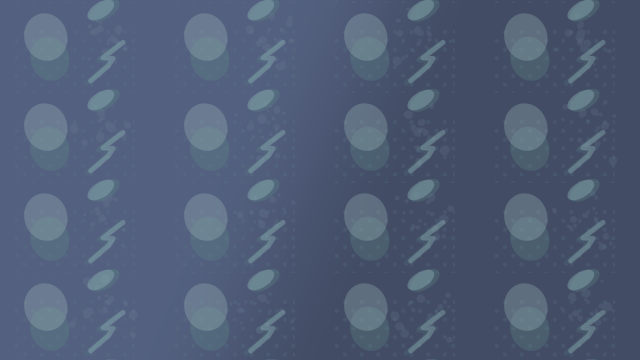
Reproduce this pattern procedurally as a WebGL 1 fragment shader.

```glsl
precision highp float;

uniform vec2 u_resolution;

// Layout: one unit is the height of a tile
const float ROWS = 4.0;
const vec2 TILE = vec2(16.0 / 9.0, 1.0);

// Colours; alpha is the layer opacity
const vec3 BG_LIGHT = vec3(0.324, 0.376, 0.498);
const vec3 BG_DARK = vec3(0.258, 0.298, 0.396);
const vec4 PALE = vec4(0.66, 0.77, 0.76, 0.28);
const vec4 SHADE = vec4(0.36, 0.53, 0.52, 0.30);
const vec4 MINT = vec4(0.58, 0.73, 0.73, 0.38);
const vec4 DOT = vec4(0.36, 0.50, 0.54, 0.20);
const vec4 SPECKLE = vec4(0.52, 0.59, 0.68, 0.14);

// Shapes
const float EGG_TILT = 0.3;
const float LEAF_TILT = 0.56;
const float STROKE_RADIUS = 0.028;
const vec2 STROKE_SHADOW = vec2(-0.05, -0.025);
const vec2 DOT_STEP = vec2(0.185, 0.0972);
const vec2 DOT_ORIGIN = vec2(0.185, -0.037);
const float DOT_RADIUS = 0.023;
const int SPECKLES = 16;

vec2 hash22(vec2 p) {
  vec3 q = fract(p.xyx * vec3(0.1031, 0.1030, 0.0973));
  q += dot(q, q.yzx + 33.33);
  return fract((q.xx + q.yz) * q.zy);
}

// Offset from a centre, wrapped to the nearest repeat
vec2 wrapped(vec2 p, vec2 center) {
  return mod(p - center + 0.5 * TILE, TILE) - 0.5 * TILE;
}

float ellipse(vec2 p, vec2 radii, float angle) {
  float c = cos(angle), s = sin(angle);
  vec2 q = vec2(c * p.x + s * p.y, c * p.y - s * p.x) / radii;
  float k = length(q);
  return k * (k - 1.0) / max(length(q / radii), 0.001);
}

float segment(vec2 p, vec2 a, vec2 b) {
  vec2 ab = b - a;
  return length(p - a - ab * clamp(dot(p - a, ab) / dot(ab, ab), 0.0, 1.0));
}

float zigzag(vec2 p) {
  vec2 a = vec2(1.366, 0.528), b = vec2(1.146, 0.358);
  vec2 c = vec2(1.255, 0.350), d = vec2(1.205, 0.270);
  float upper = min(segment(p, a, b), segment(p, b, c));
  float lower = min(segment(p, c, d), segment(p, d, vec2(1.009, 0.102)));
  return min(upper, lower) - STROKE_RADIUS;
}

// Staggered dot rows with a clear gutter between columns of tiles
float dots(vec2 p) {
  p.y = mod(p.y - DOT_ORIGIN.y, 1.0);
  float row = floor(p.y / DOT_STEP.y + 0.5);
  float shift = 0.5 * mod(row, 2.0);
  float column = (p.x - DOT_ORIGIN.x) / DOT_STEP.x - shift;
  float nearest = clamp(floor(column + 0.5), 0.0, 7.0 - 2.0 * shift + shift);
  row = min(row, 7.0);
  vec2 offset = vec2(column - nearest, p.y / DOT_STEP.y - row) * DOT_STEP;
  return length(offset) - DOT_RADIUS;
}

// Scattered blots, different in every tile
float speckles(vec2 p, vec2 id) {
  float d = 1.0;
  for (int i = 0; i < SPECKLES; i++) {
    vec2 seed = id * 17.0 + float(i) * vec2(3.7, 5.3) + 1.0;
    vec2 a = hash22(seed), b = hash22(seed + 71.0);
    vec2 center = vec2(1.16, 0.56) + (a + b - 1.0) * vec2(0.40, 0.38);
    vec2 size = hash22(seed + 139.0);
    float radius = mix(0.016, 0.052, size.x * size.x);
    vec2 radii = radius * vec2(1.0, mix(0.75, 1.15, size.y));
    d = min(d, ellipse(p - center, radii, 6.28 * a.x));
  }
  return d;
}

void layer(inout vec3 color, vec4 ink, float d, float pixel) {
  color = mix(color, ink.rgb, ink.a * smoothstep(pixel, -pixel, d));
}

void main() {
  vec2 canvas = gl_FragCoord.xy / u_resolution.y;
  vec2 grid = canvas * ROWS;
  vec2 id = floor(grid / TILE);
  vec2 p = grid - id * TILE;
  float pixel = 0.75 * ROWS / u_resolution.y;

  // Slanted background gradient
  float slant = canvas.x - 0.42 * canvas.y;
  vec3 color = mix(BG_LIGHT, BG_DARK, smoothstep(0.38, 0.92, slant));

  // Faint texture
  layer(color, DOT, dots(p), pixel);
  layer(color, SPECKLE, speckles(p, id), pixel);

  // Overlapping eggs
  layer(color, SHADE, ellipse(wrapped(p, vec2(0.553, 0.347)), vec2(0.215, 0.248), EGG_TILT), pixel);
  layer(color, PALE, ellipse(wrapped(p, vec2(0.509, 0.588)), vec2(0.238, 0.266), EGG_TILT), pixel);

  // Leaf and zigzag, each over its shadow
  layer(color, SHADE, ellipse(wrapped(p, vec2(1.163, 0.885)), vec2(0.187, 0.095), LEAF_TILT), pixel);
  layer(color, MINT, ellipse(wrapped(p, vec2(1.120, 0.889)), vec2(0.167, 0.085), LEAF_TILT), pixel);
  layer(color, SHADE * vec4(1.0, 1.0, 1.0, 0.6), zigzag(p - STROKE_SHADOW), pixel);
  layer(color, MINT, zigzag(p), pixel);

  gl_FragColor = vec4(color, 1.0);
}
```
